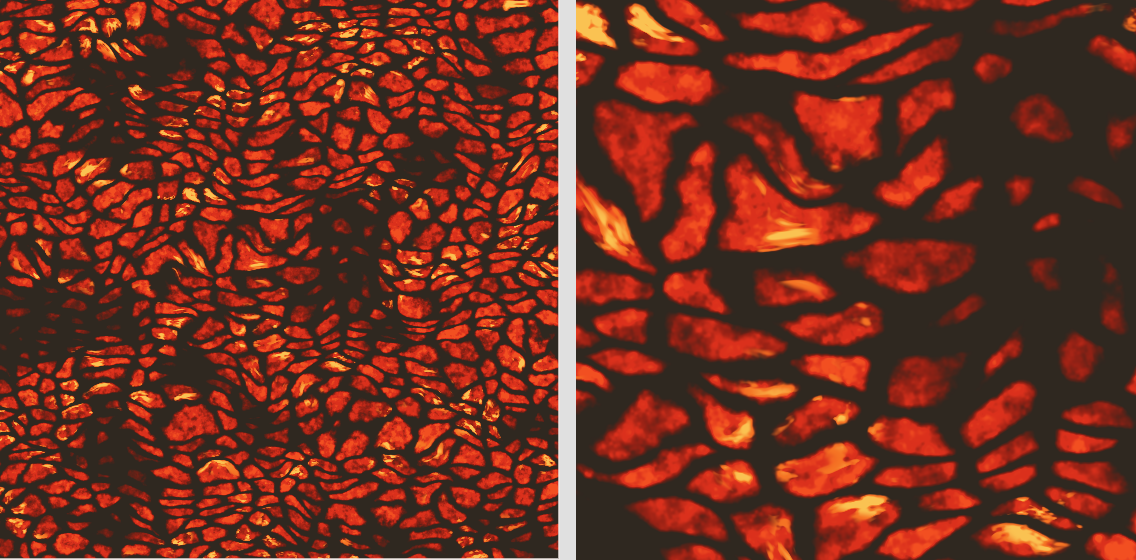
Left: the whole. Right: its middle third, enlarged.
Write a Shadertoy shader that draws this texture.

```glsl
vec2 hash22(vec2 p) {
    vec3 q = fract(p.xyx * vec3(0.1031, 0.1030, 0.0973));
    q += dot(q, q.yzx + 33.33);
    return fract((q.xx + q.yz) * q.zy);
}

float noise(vec2 p) {
    vec2 i = floor(p), f = fract(p);
    f = f * f * (3.0 - 2.0 * f);
    float low = mix(hash22(i).x, hash22(i + vec2(1, 0)).x, f.x);
    float high = mix(hash22(i + vec2(0, 1)).x, hash22(i + vec2(1, 1)).x, f.x);
    return mix(low, high, f.y);
}

float fbm(vec2 p, int octaves) {
    float sum = 0.0, total = 0.0, weight = 1.0;
    for (int i = 0; i < octaves; i++) {
        sum += weight * noise(p);
        total += weight;
        weight *= 0.55;
        p = mat2(1.6, 1.2, -1.2, 1.6) * p + 17.3;
    }
    return sum / total;
}

vec2 warp(vec2 p) {
    return vec2(fbm(p, 2), fbm(p + 41.7, 2)) - 0.5;
}

// Rounded distance to the cell wall in x, random cell value in y
vec2 cells(vec2 p) {
    vec2 base = floor(p), f = fract(p);
    vec2 nearest = vec2(0), nearestId = vec2(0);
    float best = 9.0;
    for (int y = -1; y <= 1; y++)
    for (int x = -1; x <= 1; x++) {
        vec2 g = vec2(x, y);
        vec2 r = g + 0.1 + 0.8 * hash22(base + g) - f;
        if (dot(r, r) < best) {
            best = dot(r, r);
            nearest = r;
            nearestId = g;
        }
    }
    float sum = 0.0;
    for (int y = -2; y <= 2; y++)
    for (int x = -2; x <= 2; x++) {
        vec2 g = nearestId + vec2(x, y);
        vec2 r = g + 0.1 + 0.8 * hash22(base + g) - f;
        vec2 across = r - nearest;
        if (dot(across, across) > 0.0001) {
            float wall = dot(0.5 * (r + nearest), normalize(across));
            sum += exp(-16.0 * wall);
        }
    }
    return vec2(-log(sum) / 16.0, hash22(base + nearestId + 71.0).y);
}

vec3 emberRamp(float t) {
    vec3 c = mix(vec3(0.185, 0.155, 0.125), vec3(0.38, 0.13, 0.09), smoothstep(0.04, 0.34, t));
    c = mix(c, vec3(0.60, 0.13, 0.08), smoothstep(0.28, 0.54, t));
    c = mix(c, vec3(0.86, 0.19, 0.11), smoothstep(0.48, 0.78, t));
    return mix(c, vec3(0.95, 0.31, 0.13), smoothstep(0.82, 1.1, t));
}

void mainImage(out vec4 fragColor, in vec2 fragCoord) {
    vec2 uv = fragCoord / iResolution.xy;

    // Flattened cells bent into wavy bands
    vec2 bent = uv + 0.10 * warp(uv * 7.0 + 3.1) + 0.024 * warp(uv * 23.0 + 9.4);
    vec2 cell = cells(bent * vec2(18.0, 34.0) + 5.0);

    // Dark blotches widen the gaps and dim the cells
    float blotch = smoothstep(0.50, 0.74, fbm(uv * vec2(7.0, 10.0) + 12.6, 3));
    float grain = fbm(uv * 115.0, 3);
    float depth = cell.x + 0.09 * (grain - 0.5) + 0.05 * (noise(uv * 60.0) - 0.5);
    float gap = 0.015 + 0.16 * blotch + 0.05 * noise(uv * 26.0 + 8.0);
    float body = smoothstep(0.0, 0.17, depth - gap);

    // Mottled glow
    float glow = mix(0.68, 1.12, cell.y) * (1.0 - 0.5 * blotch);
    float tone = body * glow * (0.22 + 1.22 * grain);
    vec3 color = emberRamp(tone);

    // Yellow flecks gathered in hot patches
    float patchHeat = smoothstep(0.50, 0.74, fbm(uv * vec2(13.0, 17.0) + 27.0, 2));
    float fleck = smoothstep(0.47, 0.74, fbm(bent * vec2(75.0, 120.0) + 6.0, 3));
    float heat = patchHeat * fleck * body * (1.0 - blotch);
    color = mix(color, vec3(0.96, 0.45, 0.14), smoothstep(0.08, 0.40, heat));
    color = mix(color, vec3(0.98, 0.76, 0.32), smoothstep(0.38, 0.80, heat));

    // Thin pale margin at the right and the bottom
    float margin = max(smoothstep(0.996, 0.998, uv.x), 1.0 - smoothstep(0.002, 0.004, uv.y));
    color = mix(color, vec3(0.93, 0.90, 0.89), margin);
    fragColor = vec4(color, 1.0);
}
```
